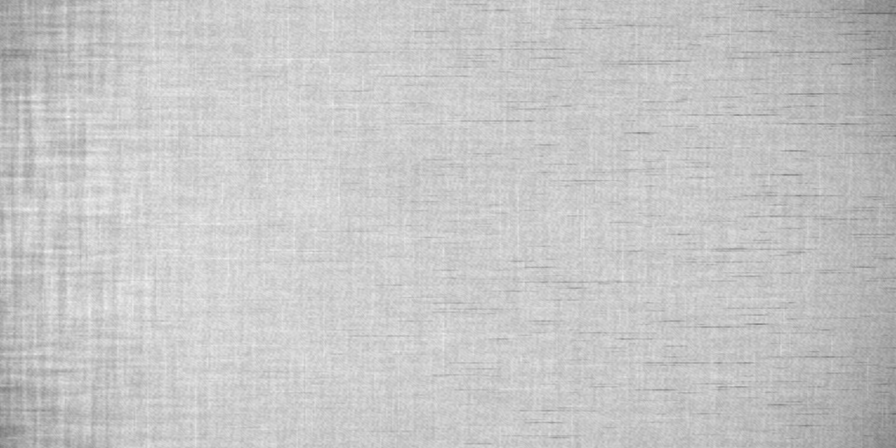
This texture is drawn by a Shadertoy shader. Its source:

```glsl
// Pale grey linen cloth under soft light with darkened edges.
// Staggered rows of one-dimensional noise make the crossing threads, fine
// noise and waves make the weave, and thresholded rows add broken slubs.

const vec3 CLOTH_TINT = vec3(1.0);
const float CLOTH_LEVEL = 0.807;

float hash(vec2 cell) {
    vec3 q = fract(vec3(cell.xyx) * 0.1031);
    q += dot(q, q.yzx + 33.33);
    return fract((q.x + q.y) * q.z);
}

float valueNoise(vec2 p) {
    vec2 cell = floor(p);
    vec2 f = fract(p);
    f = f * f * (3.0 - 2.0 * f);
    float low = mix(hash(cell), hash(cell + vec2(1.0, 0.0)), f.x);
    float high = mix(hash(cell + vec2(0.0, 1.0)), hash(cell + vec2(1.0, 1.0)), f.x);
    return mix(low, high, f.y);
}

// Noise along one row; each row starts at its own offset.
float rowNoise(float along, float row, float seed) {
    float x = along + 50.0 * hash(vec2(row, seed));
    float cell = floor(x);
    return mix(hash(vec2(cell, row + seed)), hash(vec2(cell + 1.0, row + seed)),
               smoothstep(0.0, 1.0, x - cell));
}

// Zero-centred threads running along x, blended between neighbouring rows.
float threads(vec2 p, vec2 density, float seed) {
    vec2 q = p * density;
    float row = floor(q.y);
    return mix(rowNoise(q.x, row, seed), rowNoise(q.x, row + 1.0, seed),
               smoothstep(0.0, 1.0, q.y - row)) - 0.5;
}

// Sparse thin dashes along x, broken up by the beads of the weave.
float slubs(vec2 p, vec2 density, float threshold, float seed) {
    vec2 q = p * density;
    float row = floor(q.y);
    float profile = smoothstep(0.0, 0.8, 1.0 - abs(2.0 * (q.y - row) - 1.0));
    float strength = smoothstep(threshold, 1.0, rowNoise(q.x, row, seed));
    float breaks = 0.35 + 0.9 * rowNoise(q.x * 11.0, row, seed + 19.0);
    return profile * strength * breaks;
}

// Broad light: brighter on the left, falling off at the sides and corners.
float lighting(vec2 c) {
    float side = pow(abs(c.x), 6.0);
    float corner = pow(abs(c.x), 4.0) * c.y * c.y;
    vec2 fromGlow = (c - vec2(-0.68, 0.0)) * vec2(3.2, 1.3);
    float glow = exp(-dot(fromGlow, fromGlow));
    return CLOTH_LEVEL - 0.026 * c.x + 0.025 * glow
         - 0.10 * side - 0.12 * corner - 0.022 * c.y * c.y;
}

// Fine beaded weave, its phase disturbed so that it never looks ruled.
float weave(vec2 p, float pitch) {
    vec2 drift = vec2(valueNoise(p * vec2(30.0, 60.0)),
                      valueNoise(p * vec2(60.0, 30.0) + 17.0)) * 6.0;
    vec2 phase = p * pitch * 6.2832 + drift;
    return sin(phase.x + 0.5 * phase.y) * sin(phase.y);
}

void mainImage(out vec4 fragColor, in vec2 fragCoord) {
    vec2 p = fragCoord / iResolution.y;
    vec2 c = 2.0 * fragCoord / iResolution.xy - 1.0;

    // Strong crosshatch belongs to the left edge, dark slubs to the right.
    float leftEdge = 1.0 - smoothstep(-1.0, -0.4, c.x);
    float rightSide = smoothstep(-0.7, 0.7, c.x);

    // Threads in both directions, long and short.
    float across = threads(p, vec2(7.0, 150.0), 3.0)
                 + 0.7 * threads(p, vec2(26.0, 180.0), 41.0);
    float upright = threads(p.yx, vec2(5.0, 150.0), 71.0)
                  + 0.7 * threads(p.yx, vec2(22.0, 180.0), 97.0);
    float cloth = 0.036 * across + 0.036 * upright;

    // Stronger threads where the cloth is worn.
    float crosshatch = threads(p, vec2(10.0, 105.0), 131.0)
                     + threads(p.yx, vec2(8.0, 105.0), 163.0);
    cloth += leftEdge * (0.11 * crosshatch + 0.03 * (across + upright));

    // Grain and bead pattern.
    float grain = 0.075 * (valueNoise(p * vec2(190.0, 215.0) + 211.0) - 0.5)
                + 0.017 * weave(p, 84.0);

    // Slubs: thin dark lines, with fainter light ones among them.
    float darkSlubs = slubs(p, vec2(7.0, 150.0), 0.80, 251.0)
                    + 0.6 * slubs(p, vec2(16.0, 165.0), 0.78, 283.0);
    float lightSlubs = slubs(p, vec2(9.0, 155.0), 0.78, 307.0)
                     + slubs(p.yx, vec2(8.0, 150.0), 0.80, 331.0);
    float ridges = 0.04 * lightSlubs - (0.04 + 0.11 * rightSide) * darkSlubs;

    // Slow unevenness of the cloth.
    float mottling = 0.016 * (valueNoise(p * vec2(6.0, 5.0) + 347.0) - 0.5);

    float tone = lighting(c) + cloth + grain + ridges + mottling;
    fragColor = vec4(clamp(tone, 0.0, 1.0) * CLOTH_TINT, 1.0);
}
```
